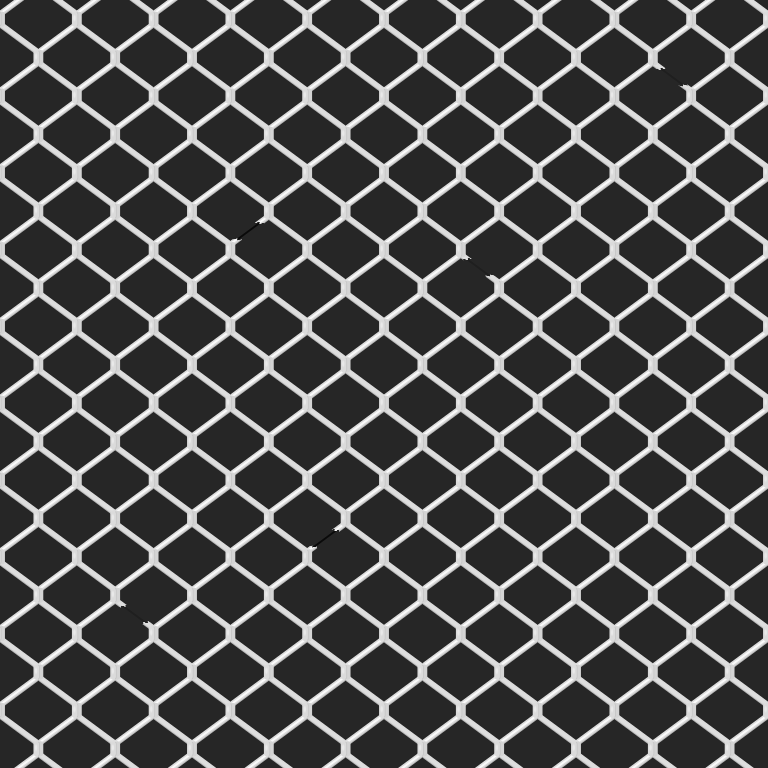
This pattern is drawn by a WebGL 1 fragment shader. Its source:

```glsl
precision highp float;
// Pale chain-link fence on charcoal, ten meshes each way, with a few snapped wires.

uniform vec2 u_resolution;

// Antialiased coverage of a signed distance
float cover(float dist, float pixel) {
  return 1.0 - smoothstep(-0.5 * pixel, 0.5 * pixel, dist);
}

// Distance to an upright strand of the twisted knot
float strand(vec2 p, float x) {
  return length(vec2(p.x - x, max(abs(p.y) - 0.12, 0.0))) - 0.078;
}

// Grid cell of a snapped wire, scattered about the diagonal
vec2 snappedCell(float k) {
  float t = k - 2.0;
  vec2 scatter = vec2(0.6) + vec2(-1.45, 0.15) * t + vec2(-1.45, -0.75) * t * t;
  return floor(3.2 + 3.5 * k + k * (4.0 - k) * scatter);
}

void main() {
  // One grid cell holds one slanted wire: two cells per mesh
  vec2 grid = gl_FragCoord.xy / u_resolution * 20.0 - vec2(0.0, 0.5);
  float pixel = 20.0 / min(u_resolution.x, u_resolution.y) * 1.2;
  vec2 cell = mod(floor(grid), 20.0);
  vec2 local = fract(grid);

  // Mirror falling wires so that every wire rises to the right
  float rising = mod(cell.x + cell.y, 2.0);
  float side = rising * 2.0 - 1.0;
  if (rising < 0.5) local.x = 1.0 - local.x;

  // Coordinates along and across the wire
  vec2 direction = normalize(vec2(1.0, 0.74));
  vec2 centered = local - 0.5;
  float along = dot(centered, direction);
  float across = dot(centered, vec2(-direction.y, direction.x));

  // Find gaps with slanted, ragged ends
  float gap = 0.0;
  for (int i = 0; i < 5; i++) {
    float k = float(i);
    vec2 offset = abs(cell - snappedCell(k));
    float here = 1.0 - step(0.5, max(offset.x, offset.y));
    float ragged = 0.9 * across + 0.03 * sin(across * 70.0 + k);
    float end = abs(along + 0.06 * sin(k * 2.3) + ragged) - 0.36;
    gap += here * cover(end, pixel);
  }

  // Charcoal ground with a thin dark trace in each gap
  vec3 color = vec3(0.15);
  float trace = gap * cover(abs(across) - 0.025, pixel);
  color = mix(color, vec3(mix(0.12, 0.04, rising)), trace);

  // Wire: shaded underside, bright glint on the rising ones
  float tone = mix(0.70, 0.86, smoothstep(-0.075, -0.035, across));
  float glint = cover(abs(across - 0.012) - 0.026, pixel);
  tone = mix(tone, 0.98, glint * mix(0.12, 1.0, rising));
  float wire = cover(abs(across) - 0.079, pixel) * (1.0 - gap);
  color = mix(color, vec3(tone), wire);

  // Knot: two upright strands, the left one in front
  vec2 knot = local - step(1.0, local.x + local.y);
  knot.x *= side;
  float right = strand(knot, 0.05);
  float left = strand(knot, -0.05);
  color = mix(color, vec3(0.83), cover(right, pixel));
  float crease = cover(abs(left) - 0.012, pixel) * cover(right, pixel);
  color = mix(color, vec3(0.86), cover(left, pixel));
  color = mix(color, vec3(0.74), crease * 0.6);
  float shine = cover(length((knot - vec2(-0.06, 0.03)) * vec2(1.0, 0.4)) - 0.03, pixel);
  color = mix(color, vec3(0.95), shine * 0.6);

  gl_FragColor = vec4(color, 1.0);
}
```
